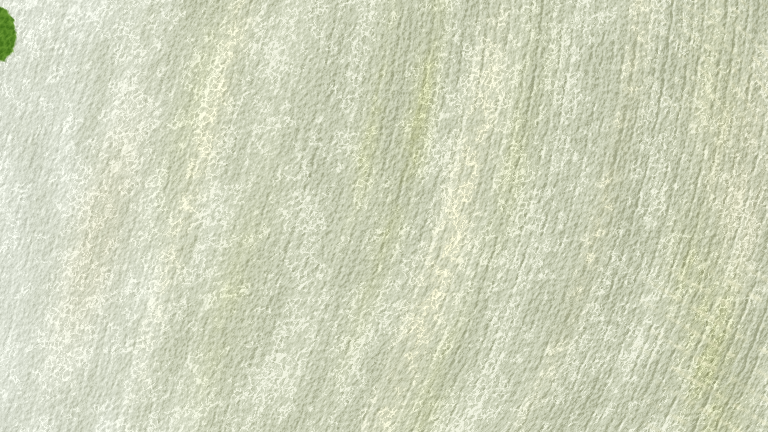
Reproduce this texture procedurally as a Shadertoy shader.

```glsl
const vec3 SHADOW = vec3(0.62, 0.64, 0.52);
const vec3 SOIL = vec3(0.81, 0.83, 0.735);
const vec3 CHAFF = vec3(0.95, 0.96, 0.885);
const vec3 STRAW = vec3(0.93, 0.92, 0.78);
const vec3 GRASS = vec3(0.70, 0.72, 0.53);
const vec3 EARTH = vec3(0.79, 0.77, 0.64);
const vec3 HAZE = vec3(0.91, 0.93, 0.90);

float hash1(float n) {
    return fract(sin(n * 127.1) * 4375.85);
}

vec2 hash2(vec2 c) {
    vec2 k = vec2(dot(c, vec2(127.1, 311.7)), dot(c, vec2(269.5, 183.3)));
    return fract(sin(k) * 4375.85);
}

// Distances to the nearest and second nearest cell points
vec2 cellular(vec2 p) {
    vec2 cell = floor(p), f = fract(p);
    vec2 best = vec2(8.0);
    for (int j = -1; j <= 1; j++) {
        for (int i = -1; i <= 1; i++) {
            vec2 o = vec2(i, j);
            float d = length(o + hash2(cell + o) - f);
            best = d < best.x ? vec2(d, best.x) : vec2(best.x, min(best.y, d));
        }
    }
    return best;
}

// Side-lit slope of the cellular bumps
float relief(vec2 p, vec2 light) {
    return cellular(p + light).x - cellular(p - light).x;
}

// Soft variation of about -1 to 1
float waves(vec2 p) {
    float sum = 0.0, gain = 0.5;
    for (int i = 0; i < 4; i++) {
        sum += gain * sin(p.x + 1.7 * sin(p.y)) * cos(p.y - 0.6 * p.x);
        p = mat2(1.5, 1.1, -1.1, 1.5) * p + 2.3;
        gain *= 0.65;
    }
    return sum;
}

float blot(vec2 p, vec2 centre, vec2 radius) {
    vec2 d = (p - centre) / radius;
    return exp(-dot(d, d));
}

// Thin line in the middle of every unit interval
float stripe(float x, float width, float blur) {
    float d = abs(fract(x) - 0.5);
    return 1.0 - smoothstep(width - blur, width + blur, d);
}

// Straightens the curved rows: x across them, y down from the top
vec2 rowSpace(vec2 p) {
    float t = 1.0 - p.y;
    float leftShift = t * (0.30 - 0.03 * t);
    float rightShift = t * (0.08 + 0.20 * t);
    return vec2(p.x + mix(leftShift, rightShift, smoothstep(0.3, 1.1, p.x)), t);
}

float grassCover(vec2 p, vec2 r) {
    float g = blot(r, vec2(0.92, 0.25), vec2(0.035, 0.24));
    g += blot(r, vec2(1.01, 0.32), vec2(0.035, 0.38));
    g += 0.7 * blot(r, vec2(0.72, 0.70), vec2(0.05, 0.25));
    g += 0.7 * blot(r, vec2(0.52, 0.25), vec2(0.05, 0.28));
    g += 0.6 * blot(r, vec2(1.26, 0.30), vec2(0.05, 0.30));
    g += 0.7 * blot(r, vec2(1.24, 0.92), vec2(0.05, 0.18));
    g += 1.2 * blot(p, vec2(1.66, 0.13), vec2(0.07, 0.20));
    g += 0.6 * blot(p, vec2(1.60, 0.40), vec2(0.06, 0.15));
    return g + 0.5 * blot(p, vec2(1.66, 0.82), vec2(0.07, 0.20));
}

float strawCover(vec2 r) {
    float s = blot(r, vec2(1.15, 0.60), vec2(0.045, 0.65));
    s += blot(r, vec2(1.485, 0.40), vec2(0.03, 0.55));
    return s + 0.9 * blot(r, vec2(0.565, 0.35), vec2(0.03, 0.50));
}

void mainImage(out vec4 fragColor, in vec2 fragCoord) {
    vec2 p = fragCoord / iResolution.y;
    vec2 r = rowSpace(p);
    float right = smoothstep(0.5, 1.6, p.x);

    // Lit grain and scattered, broken straw fragments
    vec2 bend = 0.006 * vec2(waves(r * 75.0), waves(r.yx * 65.0 + 4.0));
    float grain = relief((r + bend) * vec2(95.0, 62.0), vec2(0.17, 0.10));
    float grit = relief((r - bend) * vec2(170.0, 120.0) + 9.0, vec2(0.20, 0.14));
    vec2 cells = cellular((r + 1.6 * bend) * vec2(78.0, 58.0) + 21.0);
    float patches = waves(r * vec2(24.0, 7.0));
    float cover = waves(r * vec2(64.0, 48.0) + 5.0) + 0.6 * patches;
    float litter = 1.0 - smoothstep(0.05, 0.30, cells.y - cells.x);
    litter *= smoothstep(-0.15, 0.35, cover);

    // Drilled rows, each with its own strength and gaps
    float x = r.x * 40.0 + 0.14 * waves(r * vec2(20.0, 45.0));
    float row = floor(x);
    float gaps = 0.78 + 0.22 * sin(r.y * 30.0 + 6.3 * hash1(row));
    float strength = gaps * mix(0.4, 1.0, hash1(row + 7.0)) * mix(0.55, 1.0, right);
    float blur = max(0.07, 40.0 / iResolution.y);
    float ridge = stripe(x, 0.11, blur) * strength;
    float furrow = stripe(x + 0.26, 0.12, blur) * strength;

    // Light and shade
    float tone = 0.49 + 0.40 * grain + 0.28 * grit + 0.36 * (litter - 0.12);
    tone += 0.30 * ridge - 0.26 * furrow + 0.10 * patches;
    tone += 0.12 * (hash1(row + 3.0) - 0.5) - 0.08 * right;
    tone = clamp(tone, 0.0, 1.0);
    vec3 color = mix(SHADOW, SOIL, smoothstep(-0.05, 0.5, tone));
    color = mix(color, CHAFF, smoothstep(0.42, 0.90, tone));

    // Bare earth, grass, straw bands and bright haze
    float ragged = clamp(0.75 + 0.6 * patches + 0.35 * cover, 0.1, 1.2);
    ragged *= 0.7 + 0.5 * hash1(row + 11.0);
    float earth = blot(r, vec2(0.38, 0.55), vec2(0.07, 0.30));
    earth += 0.6 * blot(p, vec2(1.72, 0.60), vec2(0.12, 0.30));
    color = mix(color, EARTH + 0.35 * (tone - 0.4), 0.5 * earth * ragged);
    float grass = min(grassCover(p, r) * ragged, 1.2);
    color = mix(color, GRASS + 0.45 * (tone - 0.4), 0.62 * grass);
    float straw = strawCover(r) * clamp(0.35 + 0.6 * litter + 0.3 * cover, 0.0, 1.0);
    color = mix(color, STRAW + 0.25 * (tone - 0.5), 0.75 * straw);
    float haze = 1.0 - smoothstep(0.0, 0.60, p.x - 0.15 * patches);
    color = mix(color, HAZE + 0.24 * (tone - 0.5), 0.6 * haze * (1.0 - 0.6 * earth));

    // Turning arcs and crossing tracks on the right
    float arcs = stripe(length(p - vec2(1.35, 0.50)) * 38.0, 0.12, blur);
    arcs *= smoothstep(1.40, 1.70, p.x) * smoothstep(0.60, 0.80, p.y);
    float cross = stripe((p.y + 0.60 * p.x) * 18.0, 0.09, blur);
    cross *= smoothstep(1.40, 1.60, p.x) * (1.0 - smoothstep(0.32, 0.46, p.y));
    color = mix(color, STRAW, (0.4 * arcs + 0.45 * cross) * clamp(0.6 + cover, 0.1, 1.0));

    // Bush on the left edge
    float bush = length((p - vec2(-0.005, 0.92)) / vec2(0.042, 0.066));
    bush += 0.12 * waves(p * 70.0);
    vec3 leaves = mix(vec3(0.25, 0.43, 0.10), vec3(0.48, 0.66, 0.25), cells.x);
    color = mix(color, leaves, 1.0 - smoothstep(0.90, 1.05, bush));
    fragColor = vec4(clamp(color, 0.0, 1.0), 1.0);
}
```
